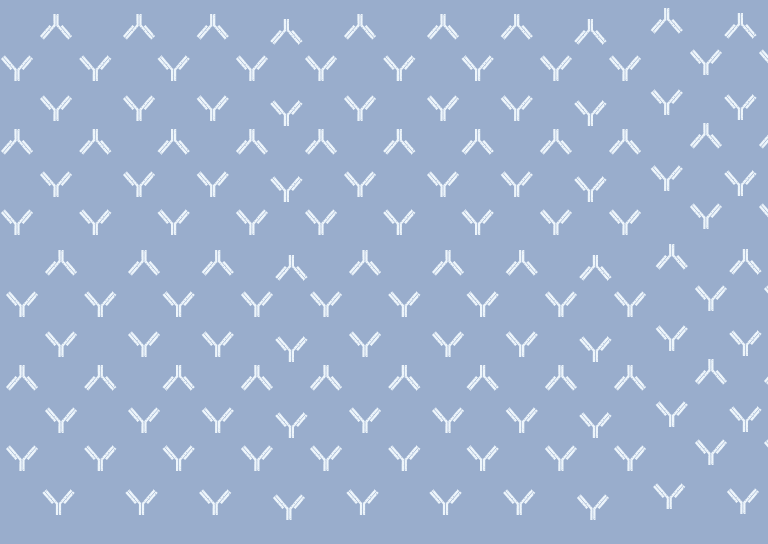
Write a Shadertoy shader that draws this pattern.

```glsl
// Rows of small white Y-shaped molecules on a flat blue ground.
// Rows alternate between two column layouts that tile across and down; each
// Y is four mirrored strips, mottled with gradient noise.

const float CANVAS_WIDTH = 768.0;   // design units across the canvas
const float TILE_WIDTH = 304.0;     // four columns
const float BLOCK_HEIGHT = 236.0;   // six rows
const int ROWS = 13;
const vec3 GROUND = vec3(0.60, 0.68, 0.80);
const vec3 INK = vec3(0.93, 0.96, 0.985);

vec2 hashGradient(vec2 cell) {
    vec2 h = vec2(dot(cell, vec2(127.1, 311.7)), dot(cell, vec2(269.5, 183.3)));
    return 2.0 * fract(sin(h) * 4375.85) - 1.0;
}

float gradientNoise(vec2 p) {
    vec2 i = floor(p), f = fract(p);
    vec2 u = f * f * (3.0 - 2.0 * f);
    vec2 e = vec2(1.0, 0.0);
    float low = mix(dot(hashGradient(i), f),
                    dot(hashGradient(i + e.xy), f - e.xy), u.x);
    float high = mix(dot(hashGradient(i + e.yx), f - e.yx),
                     dot(hashGradient(i + e.xx), f - e.xx), u.x);
    return mix(low, high, u.y);
}

// Distance to a flat-ended strip from a to b
float stripDistance(vec2 p, vec2 a, vec2 b, float halfWidth) {
    vec2 axis = normalize(b - a);
    vec2 r = p - 0.5 * (a + b);
    vec2 d = abs(vec2(dot(r, axis), dot(r, vec2(-axis.y, axis.x))));
    d -= vec2(0.5 * length(b - a), halfWidth);
    return length(max(d, 0.0)) + min(max(d.x, d.y), 0.0);
}

// Twin-strip stem with a long inner and a short outer strip on each arm
float moleculeDistance(vec2 p) {
    p.x = abs(p.x);
    float stem = stripDistance(p, vec2(1.45, -13.0), vec2(1.45, -0.8), 1.15);
    float inner = stripDistance(p, vec2(1.6, -1.5), vec2(13.0, 11.8), 1.2);
    float outer = stripDistance(p, vec2(5.6, -1.2), vec2(15.2, 9.9), 1.2);
    return min(stem, min(inner, outer));
}

// Ink opacity of one molecule, with speckled wear
float moleculeInk(vec2 p, float pixel) {
    float cover = clamp(0.5 - moleculeDistance(p) / pixel, 0.0, 1.0);
    float speckle = smoothstep(0.05, 0.5, gradientNoise(p * 0.65 + 7.3));
    return cover * (1.0 - 0.6 * speckle);
}

// Row centre below the top of its block
float rowCentre(int slot) {
    float centres[6] = float[6](27.0, 68.0, 108.0, 142.0, 184.0, 222.0);
    return centres[slot];
}

// Column centre inside a tile; the last wide column hangs lower
vec2 columnCentre(int column, bool wideRow) {
    float k = float(column);
    if (!wideRow) return vec2(17.0 + 78.3 * k, 0.0);
    float x = 56.0 + 73.7 * k + (column > 0 ? 9.3 : 0.0);
    return vec2(x, column == 3 ? 5.0 : 0.0);
}

// Small drift of each block of rows
vec2 blockOrigin(int block) {
    vec2 origin = vec2(5.0, BLOCK_HEIGHT) * float(block);
    return block == 2 ? origin + vec2(-7.5, 3.0) : origin;
}

float rowInk(vec2 p, int row, float pixel) {
    int block = row / 6, slot = row % 6;
    vec2 q = p - blockOrigin(block);

    // The right end restarts partway through the tile, slightly raised
    if (q.x > 645.0) q += vec2(-454.0, 6.0);
    q.x -= TILE_WIDTH * max(floor(q.x / TILE_WIDTH), 0.0);
    q.y -= rowCentre(slot);
    if (abs(q.y) > 24.0) return 0.0;

    bool inverted = slot == 3 || (slot == 0 && block < 2);
    float ink = 0.0;
    for (int column = 0; column < 4; column++) {
        vec2 local = q - columnCentre(column, slot % 2 == 0);
        if (!inverted) local.y = -local.y;
        ink = max(ink, moleculeInk(local, pixel));
    }
    return ink;
}

void mainImage(out vec4 fragColor, in vec2 fragCoord) {
    // Design units, measured down from the upper left
    float pixel = CANVAS_WIDTH / iResolution.x;
    vec2 p = vec2(fragCoord.x, iResolution.y - fragCoord.y) * pixel;

    float ink = 0.0;
    for (int row = 0; row < ROWS; row++) {
        ink = max(ink, rowInk(p, row, pixel));
    }
    fragColor = vec4(mix(GROUND, INK, ink), 1.0);
}
```
